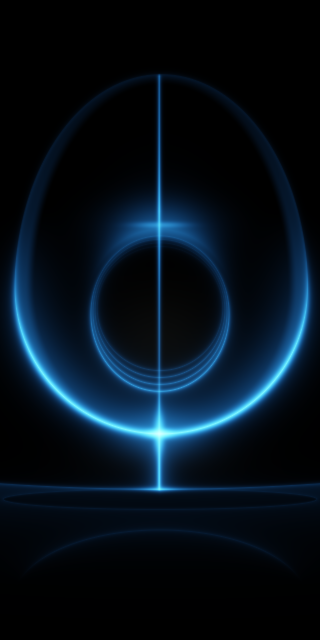
Reproduce this background procedurally as a WebGL 1 fragment shader.

```glsl
precision highp float;
// Glowing blue egg of light around a small ring, split by a beam above a dark reflective floor.

uniform vec2 u_resolution;

const vec3 BLUE = vec3(0.10, 0.45, 0.90);
const vec3 HAZE = vec3(0.040, 0.042, 0.038);
const float EGG_BOTTOM = 0.645;
const float FLOOR_Y = 0.471;

// Approximate signed distance to an axis-aligned ellipse, negative inside.
float ellipseDist(vec2 p, vec2 radii) {
  float k = length(p / radii);
  return k * (k - 1.0) / max(length(p / (radii * radii)), 0.001);
}

// Ellipse with a taller upper half.
float eggDist(vec2 p, float halfWidth, float below, float above) {
  return ellipseDist(p, vec2(halfWidth, p.y > 0.0 ? above : below));
}

float falloff(float d, float width) {
  return exp(-abs(d) / width);
}

float bell(vec2 p, vec2 size) {
  vec2 q = p / size;
  return exp(-dot(q, q));
}

// Smoothed mask that is 1 where d is negative.
float inside(float d, float blur) {
  return 1.0 - smoothstep(-blur, blur, d);
}

// Outer egg: bright lower rim, inner glow and a dim upper band.
float eggLight(vec2 p) {
  vec2 q = p - vec2(0.004, 1.10);
  float d = eggDist(q, 0.457, 0.456, 0.667);
  float inner = eggDist(q, 0.410, 0.450, 0.650);
  float low = 1.0 - smoothstep(0.78, 1.36, p.y);
  float within = inside(d, 0.004);
  float rim = falloff(d, 0.0065) * (0.12 + 6.0 * low * low);
  float glow = mix(falloff(d, 0.035) * 0.6, falloff(d, 0.075) * 0.95, within) * low;
  float band = within * (1.0 - inside(inner, 0.016));
  float upperFade = 0.10 + 0.16 * smoothstep(1.75, 1.1, p.y);
  return rim + glow + band * upperFade;
}

// Inner ring: nested strands, brightest at the bottom.
float ringLight(vec2 p) {
  float low = 1.0 - smoothstep(0.80, 1.16, p.y);
  float light = 0.0;
  for (int i = 0; i < 4; i++) {
    float k = float(i) / 3.0;
    vec2 q = p - vec2(0.0, 1.020 + 0.016 * k);
    float d = ellipseDist(q, vec2(0.216 - 0.020 * k, 0.243 - 0.049 * k));
    float strength = mix(1.0, 0.22, sqrt(k));
    light += strength * (falloff(d, 0.004) * (0.28 + 1.1 * low)
           + falloff(d, 0.018) * (0.08 + 0.25 * low));
  }
  return light;
}

// Blue crown above the ring, with a flat flare at its peak.
float crownLight(vec2 p) {
  float d = ellipseDist(p - vec2(0.0, 1.02), vec2(0.216, 0.243));
  float outer = smoothstep(-0.025, 0.025, d);
  float arc = outer * falloff(max(d - 0.02, 0.0), 0.05);
  float top = smoothstep(1.02, 1.28, p.y) * bell(vec2(p.x, 0.0), vec2(0.17, 1.0));
  vec2 q = p - vec2(0.0, 1.297);
  return arc * top * 0.9 + bell(q, vec2(0.07, 0.009)) * 0.9
       + bell(q, vec2(0.16, 0.075)) * 0.25 * outer;
}

// Vertical beam with flares where it meets the egg and the floor.
float beamLight(vec2 p) {
  float x = p.x + 0.0025;
  float span = smoothstep(FLOOR_Y - 0.006, FLOOR_Y + 0.002, p.y)
             * (1.0 - smoothstep(1.760, 1.772, p.y));
  float low = 1.0 - smoothstep(0.60, 0.82, p.y);
  float power = 1.1 + 2.4 * falloff(p.y - 1.34, 0.14) + 3.0 * low;
  float core = falloff(x, 0.0035) * power + falloff(x, 0.025) * low * 0.8;
  vec2 q = vec2(x, p.y - EGG_BOTTOM);
  float flare = bell(q, vec2(0.035, 0.012)) * 6.0 + bell(q, vec2(0.014, 0.05)) * 3.0
              + bell(q, vec2(0.13, 0.07)) * 0.5;
  return core * span + flare;
}

// Floor: curved horizon, shallow disc and a faint reflected arc.
float floorLight(vec2 p) {
  float h = p.y - FLOOR_Y - 0.07 * p.x * p.x;
  float below = inside(h, 0.004);
  float spread = falloff(p.x, 0.22);
  float horizon = falloff(h, 0.0045) * (0.22 + 0.45 * spread + 3.5 * falloff(p.x, 0.035));
  float haze = mix(falloff(h, 0.04) * 0.20 * spread, falloff(h, 0.09) * 0.20, below);
  float disc = ellipseDist(p - vec2(0.0, 0.440), vec2(0.49, 0.032));
  float rim = falloff(disc, 0.004) * 0.12;
  haze *= 1.0 - 0.4 * inside(disc, 0.006);
  float arc = ellipseDist(p - vec2(0.0, 0.12), vec2(0.46, 0.224));
  float fade = smoothstep(0.17, 0.30, p.y);
  float mirror = (falloff(arc, 0.005) * 0.12 + falloff(arc, 0.035) * 0.07) * fade;
  return horizon + haze + rim + mirror;
}

void main() {
  // Canvas width is one unit; x is centred and y starts at the bottom.
  vec2 p = gl_FragCoord.xy / u_resolution.x - vec2(0.5, 0.0);
  float light = eggLight(p) + ringLight(p) + crownLight(p) + beamLight(p) + floorLight(p);

  // Faint neutral haze in the ring and around the foot of the beam.
  float haze = bell(p - vec2(0.0, 0.93), vec2(0.17, 0.16))
             + 0.6 * bell(p - vec2(0.0, 0.57), vec2(0.22, 0.07));
  vec3 color = 1.0 - exp(-(BLUE * light + HAZE * haze));
  gl_FragColor = vec4(color, 1.0);
}
```
